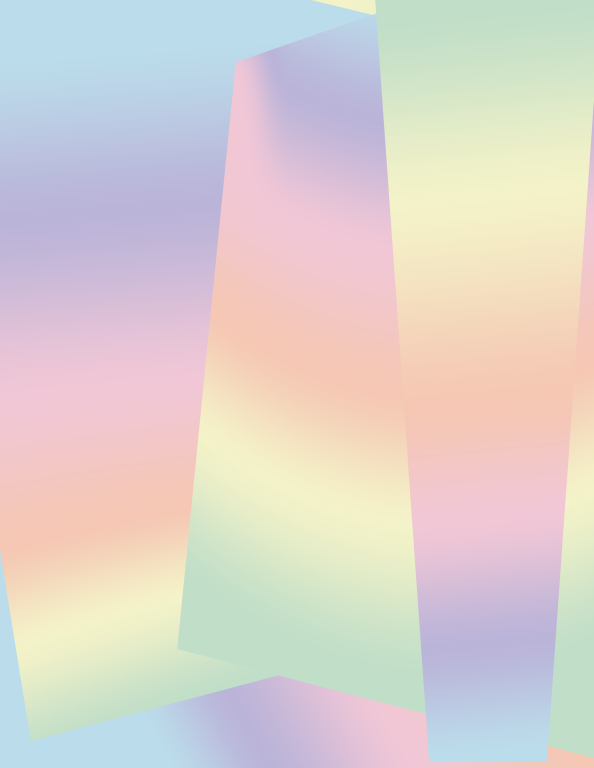
Write a WebGL 1 fragment shader that draws this background.

```glsl
precision highp float;
// Overlapping tilted paper panels, each filled with a soft pastel rainbow.

uniform vec2 u_resolution;

const float ASPECT = 0.771;

const vec3 BLUE   = vec3(0.735, 0.865, 0.920);
const vec3 PURPLE = vec3(0.730, 0.705, 0.850);
const vec3 PINK   = vec3(0.945, 0.780, 0.840);
const vec3 PEACH  = vec3(0.960, 0.780, 0.705);
const vec3 YELLOW = vec3(0.955, 0.950, 0.785);
const vec3 GREEN  = vec3(0.755, 0.870, 0.785);

// Progress from stop a to stop b, in either direction, gently eased.
float between(float a, float b, float v) {
  float t = clamp((v - a) / (b - a), 0.0, 1.0);
  return mix(t, t * t * (3.0 - 2.0 * t), 0.6);
}

// Six-colour rainbow: upper holds the first three stops, lower the rest.
vec3 rainbow(float v, vec3 upper, vec3 lower) {
  vec3 c = mix(BLUE, PURPLE, between(upper.x, upper.y, v));
  c = mix(c, PINK, between(upper.y, upper.z, v));
  c = mix(c, PEACH, between(upper.z, lower.x, v));
  c = mix(c, YELLOW, between(lower.x, lower.y, v));
  return mix(c, GREEN, between(lower.y, lower.z, v));
}

// Signed distance to the line a-b, positive on its left.
float side(vec2 p, vec2 a, vec2 b) {
  vec2 d = normalize(b - a);
  return dot(p - a, vec2(-d.y, d.x));
}

float coverage(float dist, float pixel) {
  return clamp(0.5 + dist / pixel, 0.0, 1.0);
}

// Panel outlines
float leftPanel(vec2 p) {
  float d = side(p, vec2(0.0, 0.284), vec2(0.040, 0.035));
  d = min(d, side(p, vec2(0.040, 0.035), vec2(0.359, 0.120)));
  return min(d, side(p, vec2(0.486, 0.980), vec2(0.404, 1.0)));
}

float middlePanel(vec2 p) {
  float d = side(p, vec2(0.306, 0.919), vec2(0.230, 0.155));
  d = min(d, side(p, vec2(0.230, 0.155), vec2(0.771, 0.013)));
  return min(d, side(p, vec2(0.487, 0.982), vec2(0.306, 0.919)));
}

float rightPanel(vec2 p) {
  float d = side(p, vec2(0.487, 1.0), vec2(0.557, 0.009));
  d = min(d, side(p, vec2(0.557, 0.009), vec2(0.710, 0.009)));
  return min(d, side(p, vec2(0.710, 0.010), vec2(0.771, 0.870)));
}

// Panel fills
vec3 backdropFill(vec2 p) {
  return rainbow(p.x + 0.56 * p.y, vec3(0.22, 0.35, 0.54), vec3(0.76, 1.0, 1.35));
}

vec3 leftFill(vec2 p) {
  float tilt = mix(0.38, 0.08, smoothstep(0.0, 0.6, p.y));
  float v = p.y - tilt * (p.x - 0.12);
  return rainbow(v, vec3(0.935, 0.724, 0.492), vec3(0.316, 0.190, 0.043));
}

vec3 middleFill(vec2 p) {
  float offset = p.x - 0.573;
  float corner = (1.0 - smoothstep(0.302, 0.378, p.x)) * smoothstep(0.70, 0.92, p.y);
  float v = p.y - 1.23 * offset * offset - 0.143 * corner;
  return rainbow(v, vec3(1.0, 0.837, 0.668), vec3(0.486, 0.316, 0.115));
}

vec3 rightFill(vec2 p) {
  float v = p.y - 0.1 * (p.x - 0.63);
  return rainbow(v, vec3(0.017, 0.160, 0.323), vec3(0.473, 0.746, 0.99));
}

void main() {
  vec2 p = gl_FragCoord.xy / u_resolution * vec2(ASPECT, 1.0);
  float pixel = 1.0 / u_resolution.y;

  // Stack the panels from back to front
  vec3 color = backdropFill(p);
  color = mix(color, leftFill(p), coverage(leftPanel(p), pixel));
  color = mix(color, middleFill(p), coverage(middlePanel(p), pixel));
  color = mix(color, rightFill(p), coverage(rightPanel(p), pixel));

  gl_FragColor = vec4(color, 1.0);
}
```
